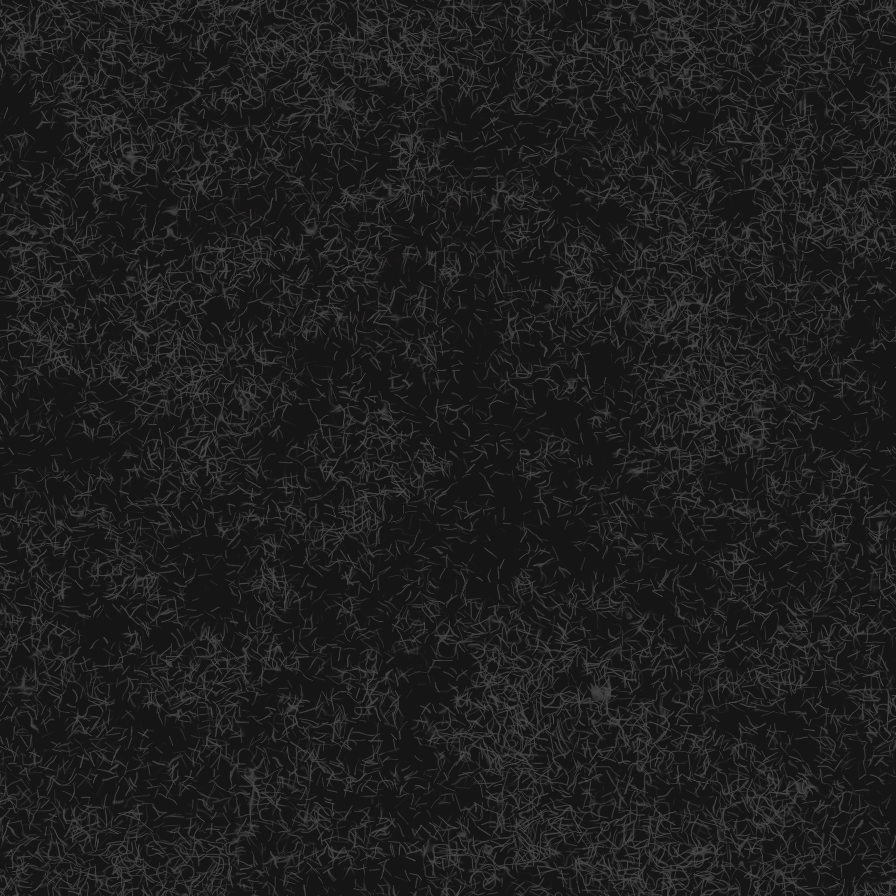
Give the GLSL for this texture, as a Shadertoy shader.

```glsl
#define FIBRE_CELLS 60.0
#define FIBRE_LAYERS 5
#define LOOP_LAYERS 2
#define LINE_WIDTH 0.0012
#define WARP 0.006
#define DENSITY 0.57
#define BASE_COLOUR vec3(0.088, 0.082, 0.082)
#define LINE_COLOUR vec3(0.285, 0.288, 0.288)

vec4 hash4(vec3 p) {
    vec4 q = fract(p.xyzx * vec4(0.1031, 0.1030, 0.0973, 0.1099));
    q += dot(q, q.wzxy + 33.33);
    return fract((q.xxyz + q.yzzw) * q.zywx);
}

// Value noise in x, its gradient in yz
vec3 noise(vec2 p, float seed) {
    vec2 i = floor(p), f = fract(p);
    vec2 u = f * f * (3.0 - 2.0 * f);
    vec2 du = 6.0 * f * (1.0 - f);
    float a = hash4(vec3(i, seed)).x;
    float b = hash4(vec3(i + vec2(1, 0), seed)).x;
    float c = hash4(vec3(i + vec2(0, 1), seed)).x;
    float d = hash4(vec3(i + vec2(1, 1), seed)).x;
    float k = a - b - c + d;
    return vec3(a + (b - a) * u.x + (c - a) * u.y + k * u.x * u.y,
                du * (vec2(b - a, c - a) + k * u.yx));
}

// Share of a pixel covered by a thin line at distance d
float lineCover(float d, float pixel) {
    float radius = 0.5 * max(LINE_WIDTH, pixel);
    return min(1.0, LINE_WIDTH / pixel) * clamp((radius - d) / pixel + 0.5, 0.0, 1.0);
}

// Patches and small clearings
float patchDensity(vec2 p) {
    float broad = noise(p * 5.0, 1.0).x - 0.5;
    float medium = noise(p * 17.0, 2.0).x - 0.5;
    float small = noise(p * 46.0, 3.0).x - 0.5;
    return DENSITY + 0.45 * broad + 0.5 * medium + 0.6 * small;
}

// Transparency left by one layer of short scattered fibres
float fibreGaps(vec2 p, float density, float layer, float pixel) {
    vec2 q = p * FIBRE_CELLS + layer * vec2(17.37, 9.61);
    vec2 cell = floor(q);
    float gaps = 1.0;
    for (int y = -1; y <= 1; y++)
    for (int x = -1; x <= 1; x++) {
        vec2 id = cell + vec2(x, y);
        vec4 rnd = hash4(vec3(id, layer + 10.0));
        float angle = 6.2832 * rnd.z;
        vec2 dir = vec2(cos(angle), sin(angle));
        float halfLength = mix(0.25, 1.0, rnd.w);
        vec2 v = q - id - rnd.xy;
        float d = length(v - dir * clamp(dot(v, dir), -halfLength, halfLength));
        float present = smoothstep(rnd.w - 0.1, rnd.w + 0.1, density);
        float strength = mix(0.4, 1.0, fract(rnd.z * 37.0));
        gaps *= 1.0 - present * strength * lineCover(d / FIBRE_CELLS, pixel);
    }
    return gaps;
}

// Transparency left by curling threads along noise contours
float loopGaps(vec2 p, float density, float layer, float pixel) {
    float frequency = 58.0 + 19.0 * layer;
    vec3 n = noise(p * frequency, layer + 30.0);
    float d = abs(n.x - 0.5) / max(length(n.yz), 0.45) / frequency;
    float breaks = smoothstep(0.35, 0.6, noise(p * 75.0, layer + 40.0).x);
    float present = smoothstep(0.4, 0.65, density) * breaks;
    return 1.0 - 0.85 * present * lineCover(d, pixel);
}

void mainImage(out vec4 fragColor, in vec2 fragCoord) {
    float pixel = 1.0 / iResolution.y;
    vec2 p = fragCoord * pixel;
    float density = patchDensity(p);

    // Bend the fibres
    vec2 bend = vec2(noise(p * 90.0, 4.0).x, noise(p * 90.0, 5.0).x) - 0.5;
    vec2 bent = p + WARP * bend;

    float gaps = 1.0;
    for (int i = 0; i < FIBRE_LAYERS; i++)
        gaps *= fibreGaps(bent, density, float(i), pixel);
    for (int i = 0; i < LOOP_LAYERS; i++)
        gaps *= loopGaps(p, density, float(i), pixel);

    fragColor = vec4(mix(BASE_COLOUR, LINE_COLOUR, 1.0 - gaps), 1.0);
}
```
